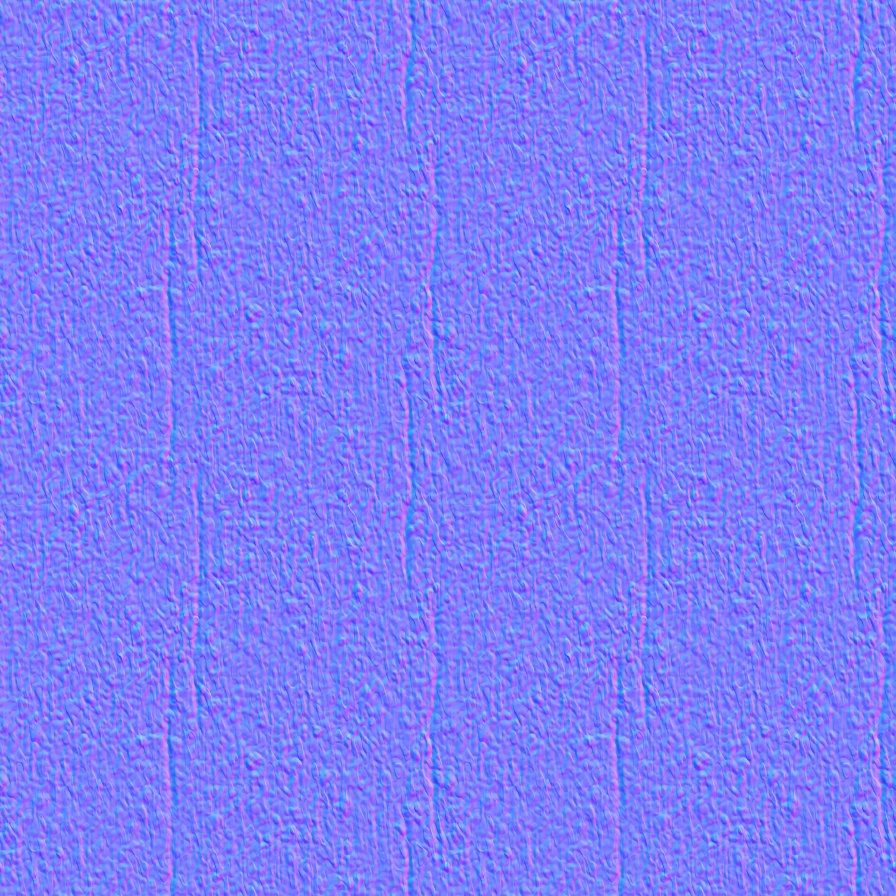
A Shadertoy shader for this texture map:

```glsl
// Normal map of weathered bark: vertical fibres, flaky plates, lumps and cracks.
// A wrapping height field is built from gradient noise, cellular bumps and sine
// cracks; its slopes, by central differences, become the red and green channels.

const float REPEATS = 2.0;                // whole tiles across the canvas
const float TAU = 6.2831853;
const float SAMPLE_STEP = 0.001;          // half width of the slope probe, in tiles
const vec2  SLOPE_GAIN = vec2(1.35, 1.75);
const vec2  FLAT_TONE = vec2(0.492, 0.496);
const float BLUE_LIFT = 0.57;

// Cells per tile of each layer (whole numbers, so that every layer wraps)
const vec2 BEND_CELLS   = vec2(13.0, 7.0);
const vec2 RIPPLE_CELLS = vec2(37.0, 27.0);
const vec2 ROUGH_CELLS  = vec2(11.0, 3.0);
const vec2 GRAIN_CELLS  = vec2(91.0, 67.0);
const vec2 PEBBLE_CELLS = vec2(57.0, 43.0);
const vec2 PLATE_CELLS  = vec2(59.0, 25.0);
const vec2 STRAND_CELLS = vec2(71.0, 11.0);
const vec2 FIBRE_CELLS  = vec2(41.0, 4.0);
const vec2 LUMP_CELLS   = vec2(38.0, 24.0);

// Heights of each layer, in tiles
const float GRAIN_HEIGHT  = 0.0013;
const float PEBBLE_HEIGHT = 0.0024;
const float PLATE_HEIGHT  = 0.0011;
const float STRAND_HEIGHT = 0.0018;
const float FIBRE_HEIGHT  = 0.0030;
const float LUMP_HEIGHT   = 0.0016;
const float CRACK_DEPTH   = 0.0040;

const float CREASE_SOFTNESS = 0.002;      // rounds the creases of the ridged layers
const float LUMP_SHARE  = 0.28;           // part of the cells that hold a lump
const int   CRACK_COUNT = 4;
const float CRACK_WIDTH = 0.007;

vec3 hash3(vec2 cell, float seed) {
    uvec3 v = uvec3(vec3(cell, seed)) * 1664525u + 1013904223u;
    v.x += v.y * v.z; v.y += v.z * v.x; v.z += v.x * v.y;
    v ^= v >> 16u;
    v.x += v.y * v.z; v.y += v.z * v.x; v.z += v.x * v.y;
    return vec3(v >> 8u) / 16777216.0;
}

float cornerRamp(vec2 cell, vec2 offset, vec2 cells, float seed) {
    float angle = TAU * hash3(mod(cell, cells), seed).x;
    return dot(vec2(cos(angle), sin(angle)), offset);
}

// Gradient noise that wraps after one tile, about -0.7 to 0.7
float noise(vec2 p, vec2 cells, float seed) {
    vec2 q = p * cells, i = floor(q), f = q - i;
    vec2 w = f * f * f * (f * (f * 6.0 - 15.0) + 10.0);
    vec2 r = vec2(1.0, 0.0), u = r.yx;
    float low  = mix(cornerRamp(i, f, cells, seed),
                     cornerRamp(i + r, f - r, cells, seed), w.x);
    float high = mix(cornerRamp(i + u, f - u, cells, seed),
                     cornerRamp(i + 1.0, f - 1.0, cells, seed), w.x);
    return mix(low, high, w.y);
}

// Ridged noise: sharp creases along the zero lines
float creased(vec2 p, vec2 cells, float seed) {
    float n = noise(p, cells, seed);
    return sqrt(n * n + CREASE_SOFTNESS);
}

// Cellular bumps: rounded lumps in a random share of the cells
float lumps(vec2 p) {
    vec2 q = p * LUMP_CELLS, i = floor(q), f = q - i;
    float top = 0.0;
    for (int y = -1; y <= 1; y++)
    for (int x = -1; x <= 1; x++) {
        vec2 o = vec2(x, y);
        vec3 h = hash3(mod(i + o, LUMP_CELLS), 7.0);
        float size = mix(0.3, 0.65, fract(h.z * 17.0));
        float bump = smoothstep(size, size * 0.4, length(o + h.xy - f));
        top = max(top, bump * step(h.z, LUMP_SHARE));
    }
    return top;
}

// Long grooves that wander and fade in and out along the trunk
float cracks(vec2 p) {
    float depth = 0.0;
    for (int k = 0; k < CRACK_COUNT; k++) {
        float n = float(k);
        float centre = 0.38 + 0.53 * n + 0.005 * sin(TAU * (2.0 * p.y + 0.37 * n))
                     + 0.002 * sin(TAU * (5.0 * p.y + 0.61 * n));
        float d = p.x - centre;
        d = (d - round(d)) / CRACK_WIDTH;
        float fade = smoothstep(-0.8, 0.5, sin(TAU * (p.y + 0.29 * n)));
        depth += fade * exp(-d * d);
    }
    return depth;
}

float barkHeight(vec2 p) {
    // Bend the fibres
    p += 0.006 * vec2(noise(p, BEND_CELLS, 1.0), noise(p, BEND_CELLS, 2.0));
    p += 0.005 * vec2(noise(p, RIPPLE_CELLS, 3.0), noise(p, RIPPLE_CELLS, 4.0));

    // Calm and rough zones
    float rough = mix(0.75, 1.25, smoothstep(-0.35, 0.35, noise(p, ROUGH_CELLS, 5.0)));

    float plate = smoothstep(-0.05, 0.18, noise(p, PLATE_CELLS, 8.0));
    float h = PEBBLE_HEIGHT * creased(p, PEBBLE_CELLS, 11.0)
            + PLATE_HEIGHT * plate + LUMP_HEIGHT * lumps(p);
    h = h * rough + GRAIN_HEIGHT * noise(p, GRAIN_CELLS, 10.0);
    h -= STRAND_HEIGHT * creased(p, STRAND_CELLS, 12.0);
    h -= FIBRE_HEIGHT * creased(p, FIBRE_CELLS, 9.0);
    return h - CRACK_DEPTH * cracks(p);
}

void mainImage(out vec4 fragColor, in vec2 fragCoord) {
    vec2 p = fract(fragCoord / iResolution.xy * REPEATS), e = vec2(SAMPLE_STEP, 0.0);
    vec2 slope = vec2(barkHeight(p + e) - barkHeight(p - e),
                      barkHeight(p + e.yx) - barkHeight(p - e.yx)) / (2.0 * SAMPLE_STEP);
    vec3 normal = normalize(vec3(-slope * SLOPE_GAIN, 1.0));
    fragColor = vec4(FLAT_TONE + 0.5 * normal.xy, min(1.0, BLUE_LIFT + 0.5 * normal.z), 1.0);
}
```
